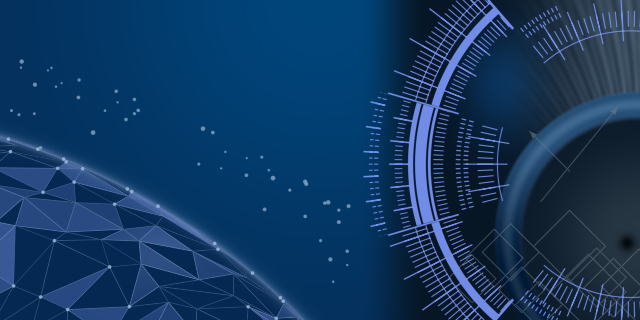
Give the GLSL for this background, as a Shadertoy shader.

```glsl
// Blue technical backdrop: a wireframe globe, drifting dots and a gauge dial over a dark lens.
#define DIAL_CENTER vec2(1.971, 0.487)
#define LENS_CENTER vec2(2.0, 0.26)
#define GLOBE_CENTER vec2(-0.65, -1.57)
#define GLOBE_RADIUS 2.24
#define MESH_CELL vec2(0.062, 0.1)
#define DOT_COUNT 46
#define DIAMOND_COUNT 10
#define DIAL_COLOR vec3(0.48, 0.59, 0.97)
#define MESH_COLOR vec3(0.30, 0.42, 0.70)
#define DOT_COLOR vec3(0.52, 0.65, 0.78)
#define NIGHT_COLOR vec3(0.025, 0.085, 0.145)

vec2 hash2(vec2 p) {
  return fract(sin(vec2(dot(p, vec2(127.1, 311.7)), dot(p, vec2(269.5, 183.3)))) * 43758.5);
}

float fill(float d) {
  float px = 0.75 / iResolution.y;
  return 1.0 - smoothstep(-px, px, d);
}

float band(float x, float lo, float hi) { return fill(lo - x) * fill(x - hi); }

float glow(vec2 p, vec2 center, vec2 scale) {
  vec2 q = (p - center) * scale;
  return exp(-dot(q, q));
}

float segment(vec2 p, vec2 a, vec2 b) {
  vec2 ab = b - a;
  return length(p - a - ab * clamp(dot(p - a, ab) / max(dot(ab, ab), 1e-6), 0.0, 1.0));
}

float edgeSide(vec2 p, vec2 a, vec2 b) {
  vec2 e = b - a;
  return (e.x * (p.y - a.y) - e.y * (p.x - a.x)) / max(length(e), 1e-4);
}

float triangle(vec2 p, vec2 a, vec2 b, vec2 c) {
  float turn = sign(edgeSide(c, a, b));
  return fill(-min(min(edgeSide(p, a, b) * turn, edgeSide(p, b, c) * turn), edgeSide(p, c, a) * turn));
}

float arrow(vec2 p, vec2 tail, vec2 tip) {
  vec2 dir = normalize(tip - tail) * 0.024, side = vec2(-dir.y, dir.x) * 0.4;
  return max(fill(segment(p, tail, tip) - 0.0014), triangle(p, tip, tip - dir + side, tip - dir - side));
}

// Radial marks; polar holds radius and angle
float ticks(vec2 polar, float spacing, float lo, float hi, float w) {
  float arc = abs(fract(polar.y / spacing + 0.5) - 0.5) * spacing * polar.x;
  return band(polar.x, lo, hi) * fill(arc - w);
}

float dial(vec2 q) {
  vec2 m = vec2(length(q), atan(q.y, -q.x)), shifted = m + vec2(0, 0.047);
  float r = m.x, b = abs(m.y), arc = b * r;
  // Middle sector
  float mid = band(r, 0.680, 0.696) + band(r, 0.640, 0.674) + band(r, 0.625, 0.634);
  mid += ticks(m, 0.0194, 0.714, 0.738, 0.0014) + ticks(m, 0.097, 0.695, 0.755, 0.0024);
  mid += ticks(m, 0.0235, 0.586, 0.617, 0.0015) + ticks(m, 0.0235, 0.807, 0.818, 0.0016);
  mid += ticks(m, 0.0235, 0.789, 0.802, 0.0016) + ticks(shifted, 0.094, 0.789, 0.836, 0.0024);
  float center = fill(arc - 0.28 * r);
  // Side sectors
  float side = band(r, 0.625, 0.650) + band(r, 0.667, 0.670) + band(r, 0.700, 0.703);
  side += ticks(m, 0.0235, 0.667, 0.748, 0.0016) + ticks(m, 0.0235, 0.572, 0.614, 0.0015);
  side += ticks(shifted, 0.141, 0.555, 0.795, 0.002);
  // Inner scales
  float dots = ticks(m, 0.0262, 0.508, 0.523, 0.0018) + ticks(m, 0.0262, 0.532, 0.547, 0.0018);
  float fine = ticks(m, 0.042, 0.43, 0.479, 0.0016) + band(r, 0.415, 0.418);
  fine += ticks(m, 0.168, 0.385, 0.515, 0.0018);
  // Spokes between sectors
  float spokes = band(r, 0.56, 0.79) * fill(abs(b - 0.285) * r - 0.0025);
  spokes += band(r, 0.56, 0.68) * fill(abs(b - 0.855) * r - 0.004);
  float all = spokes + (mid + dots + fine) * center + side * band(arc, 0.29 * r, 0.85 * r);
  all += dots * band(arc, 0.87 * r, 1.14 * r) + fine * band(arc, 0.86 * r, 1.7 * r);
  return min(all, 1.0);
}

vec2 meshVertex(vec2 id) {
  vec2 s = (id + 0.8 * (hash2(id) - 0.5)) * MESH_CELL;
  return GLOBE_CENTER + GLOBE_RADIUS * cos(max(s.y, 0.0)) * vec2(sin(s.x), cos(s.x));
}

vec3 drawGlobe(vec3 col, vec2 p) {
  vec2 q = p - GLOBE_CENTER;
  float r = length(q), lines = 0.0, faces = 0.0, nodes = 0.0;
  vec2 cell = floor(vec2(atan(q.x, q.y), acos(min(r / GLOBE_RADIUS, 1.0))) / MESH_CELL);
  for (int k = 0; k < 9; k++) {
    vec2 id = cell + vec2(k % 3 - 1, k / 3 - 1), h = hash2(id + 17.0);
    vec2 a = meshVertex(id), b = meshVertex(id + vec2(1, 0));
    vec2 c = meshVertex(id + vec2(0, 1)), d = meshVertex(id + 1.0);
    float edge = min(min(segment(p, a, b), segment(p, a, c)), segment(p, b, c));
    lines = max(lines, fill(edge - 0.0009) * (0.35 + 0.5 * h.x));
    faces = max(faces, triangle(p, a, b, c) * step(0.52, h.x) * (0.4 + 0.5 * h.y));
    faces = max(faces, triangle(p, b, c, d) * step(0.58, h.y) * (0.4 + 0.5 * h.x));
    nodes = max(nodes, fill(length(p - a) - 0.0055) * step(0.5, h.y));
  }
  float rim = exp(-abs(r - GLOBE_RADIUS) / 0.012);
  col = mix(col, vec3(0.015, 0.145, 0.30), 0.75 * fill(r - GLOBE_RADIUS));
  col = mix(col, MESH_COLOR + 0.15 * glow(p, vec2(0.5, 0.2), vec2(7, 11)), faces * 0.8);
  col = mix(col, vec3(0.66, 0.74, 0.92), max(lines * 0.7, 0.42 * rim));
  return mix(col, DOT_COLOR + 0.1, nodes * 0.8);
}

vec3 drawLens(vec2 p) {
  vec2 q = p - LENS_CENTER;
  float r = length(q), a = atan(q.y, -q.x);
  // Blue patch and pale streaks
  float streaks = 0.5 + 0.25 * sin(a * 67.0 + 3.0 * sin(r * 9.0)) + 0.25 * sin(a * 151.0 + r * 14.0);
  vec3 col = mix(NIGHT_COLOR, vec3(0.04, 0.23, 0.42), 0.8 * glow(p, vec2(1.57, 0.74), vec2(8, 6)));
  float pale = smoothstep(1.52, 2.0, p.x) * smoothstep(0.35, 0.75, p.y);
  col = mix(col, vec3(0.30, 0.38, 0.45), pale * (0.55 + 0.4 * streaks));
  // Bright ring around dark glass
  vec3 ring = mix(vec3(0.04, 0.14, 0.25), vec3(0.20, 0.36, 0.52), smoothstep(0.1, 0.6, p.y));
  col = mix(col, ring + 0.05 * sin(r * 110.0), 1.0 - smoothstep(0.445, 0.46, r));
  vec3 glass = mix(vec3(0.15, 0.21, 0.26), vec3(0.05, 0.11, 0.17), smoothstep(0.05, 0.37, r));
  col = mix(col, glass, 1.0 - smoothstep(0.36, 0.385, r));
  return mix(col, vec3(0.01, 0.03, 0.05), glow(p, vec2(1.96, 0.24), vec2(42)));
}

void mainImage(out vec4 fragColor, in vec2 fragCoord) {
  vec2 p = fragCoord / iResolution.y;
  vec3 col = mix(vec3(0, 0.27, 0.48), vec3(0.015, 0.19, 0.365), smoothstep(0.0, 1.1, length(p - 1.0)));
  col = drawGlobe(col, p);
  // Drifting dots
  for (int i = 0; i < DOT_COUNT; i++) {
    vec2 h = hash2(vec2(i, 5)), g = hash2(vec2(i, 23));
    float x = 1.12 * h.x, drop = g.x < 0.7 ? 0.09 * (h.y - 0.5) : 0.24 * h.y;
    vec2 center = vec2(x, 0.805 - 0.3 * x - 0.134 * x * x - drop);
    col = mix(col, DOT_COLOR, 0.8 * fill(length(p - center) - mix(0.003, 0.0072, g.y)));
  }
  col = mix(col, drawLens(p), smoothstep(1.12, 1.34, p.x));
  // Diamond traces and arrows
  float traces = arrow(p, vec2(1.78, 0.465), vec2(1.655, 0.59));
  traces = max(traces, arrow(p, vec2(1.69, 0.37), vec2(1.93, 0.665)));
  for (int i = 0; i < DIAMOND_COUNT; i++) {
    vec2 h = hash2(vec2(i, 41));
    vec2 q = abs(p - vec2(1.47 + 0.053 * (float(i) + h.x), 0.04 + 0.24 * h.y));
    traces = max(traces, fill(abs(q.x + q.y - 0.07 - 0.05 * h.x) * 0.707 - 0.0014));
  }
  col = mix(col, vec3(0.42, 0.48, 0.52), 0.6 * traces);
  col = mix(col, DIAL_COLOR, 0.92 * dial(p - DIAL_CENTER));
  fragColor = vec4(col, 1.0);
}
```
